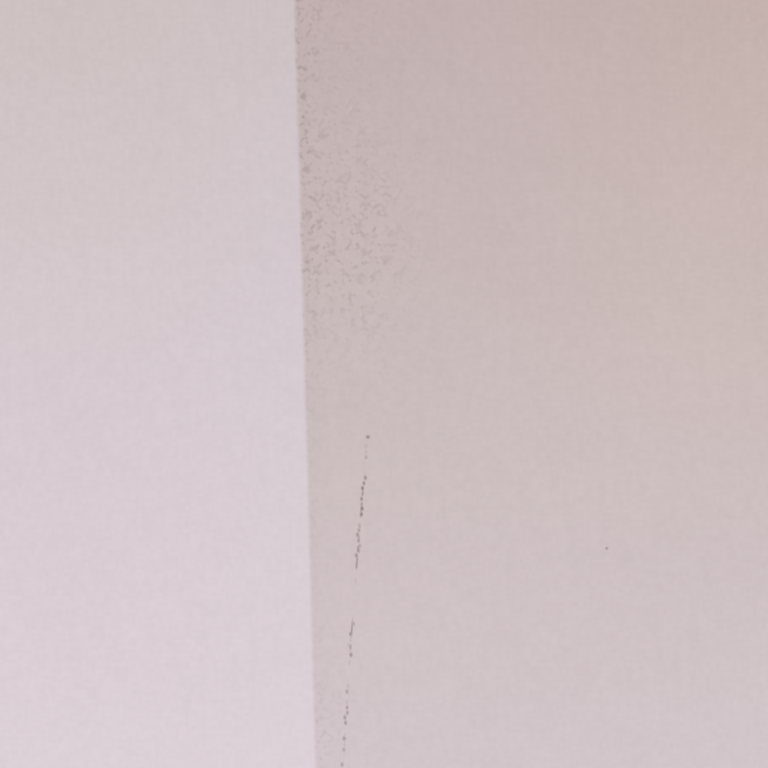
Give the GLSL for this texture, as a Shadertoy shader.

```glsl
// Two pale plaster walls meeting at a slightly leaning vertical corner.
// Each wall is a soft vertical gradient with woven grain; the shaded wall adds
// pitted speckle beside the corner, a dotted hairline crack and one small speck.

const vec3 LIT_TOP    = vec3(0.803, 0.755, 0.757);
const vec3 LIT_MID    = vec3(0.840, 0.795, 0.815);
const vec3 LIT_LOW    = vec3(0.868, 0.820, 0.848);
const vec3 SHADE_TOP  = vec3(0.762, 0.694, 0.692);
const vec3 SHADE_MID  = vec3(0.794, 0.740, 0.739);
const vec3 SHADE_LOW  = vec3(0.826, 0.774, 0.792);
const vec3 WARM_TINT  = vec3(0.010, 0.004, -0.008);
const vec3 CRACK_TONE = vec3(0.50, 0.43, 0.44);

const float CORNER_LOW = 0.411;    // corner position at the bottom edge
const float CORNER_TOP = 0.384;    // corner position at the top edge
const float CORNER_SOFT = 0.0032;
const float CRACK_TIP = 0.431;     // height of the crack's upper end
const float DOT_PITCH = 0.0068;
const float DOT_SOFT = 0.0011;
const vec2  SPECK_POS = vec2(0.790, 0.286);
const vec2  PATCH_POS = vec2(0.465, 0.67);
const float WEAVE_SCALE = 230.0;
const float WEAVE_GAIN = 0.011;
const float MOTTLE_GAIN = 0.008;
const float PIT_SCALE = 250.0;
const float PIT_GAIN = 0.085;

float hash(vec2 p) {
    return fract(sin(dot(p, vec2(127.1, 311.7))) * 43758.5453);
}

float valueNoise(vec2 p) {
    vec2 cell = floor(p), f = fract(p);
    f = f * f * (3.0 - 2.0 * f);
    return mix(mix(hash(cell), hash(cell + vec2(1, 0)), f.x),
               mix(hash(cell + vec2(0, 1)), hash(cell + vec2(1, 1)), f.x), f.y);
}

// Smooth blend through three colours from bottom to top
vec3 wallGradient(vec3 low, vec3 mid, vec3 top, float y) {
    vec3 lower = mix(low, mid, clamp(y * 2.0, 0.0, 1.0));
    vec3 upper = mix(mid, top, clamp(y * 2.0 - 1.0, 0.0, 1.0));
    return mix(lower, upper, smoothstep(0.35, 0.65, y));
}

// Threads stretched along both axes, centred on zero
float weave(vec2 p) {
    float across = valueNoise(p * WEAVE_SCALE * vec2(0.5, 1.0));
    float along = valueNoise(p * WEAVE_SCALE * vec2(1.0, 0.45) + 37.0);
    return across + along - 1.0;
}

float mottle(vec2 p) {
    return 0.6 * valueNoise(p * 11.0 + 3.0) + 0.4 * valueNoise(p * 29.0) - 0.5;
}

float softDot(vec2 offset, float radius, float aa) {
    float soft = DOT_SOFT + aa;
    return 1.0 - smoothstep(radius - soft, radius + soft, length(offset));
}

float band(float y, float low, float high, float soft) {
    return smoothstep(low - soft, low + soft, y)
         * (1.0 - smoothstep(high - soft, high + soft, y));
}

float crackX(float y) {
    return 0.447 + 0.052 * y + 0.052 * y * y;
}

// Scattered dots of uneven strength joined by a faint broken thread
float crack(vec2 p, float aa) {
    float ink = 0.0;
    float row = floor(p.y / DOT_PITCH);
    for (int i = -1; i <= 1; i++) {
        float id = row + float(i);
        float rnd = hash(vec2(id, 5.0));
        float y = (id + 0.3 + 0.4 * rnd) * DOT_PITCH;
        float strength = 0.45 * band(y, 0.0, 0.105, 0.01) + 0.55 * band(y, 0.14, 0.19, 0.01)
                       + 0.5 * band(y, 0.25, 0.415, 0.01) + 0.25 * band(y, 0.32, 0.38, 0.01);
        strength *= smoothstep(0.15, 0.75, rnd);
        vec2 center = vec2(crackX(y) + 0.004 * (hash(vec2(id, 9.0)) - 0.5), y);
        vec2 offset = (p - center) * vec2(1.0, 0.7);
        ink = max(ink, strength * softDot(offset, 0.0013 + 0.0006 * rnd, aa));
    }
    float thread = 1.0 - smoothstep(0.0, 0.0018 + aa, abs(p.x - crackX(p.y)));
    float broken = smoothstep(0.25, 0.75, valueNoise(vec2(p.y * 140.0, 2.0)));
    float reach = band(p.y, 0.14, 0.19, 0.012) + band(p.y, 0.25, 0.375, 0.015)
                + 0.3 * band(p.y, 0.02, 0.10, 0.02);
    ink = max(ink, 0.45 * thread * broken * reach);
    vec2 tip = vec2(crackX(CRACK_TIP), CRACK_TIP);
    return max(ink, 0.6 * softDot(p - tip, 0.0021, aa));
}

// Fine pits gather along the corner and in a loose patch on the upper wall
float pits(vec2 p, float fromCorner) {
    float seam = exp(-fromCorner * 90.0) * (0.3 + 0.35 * smoothstep(0.3, 0.65, p.y));
    float spread = exp(-fromCorner * 14.0) * smoothstep(0.42, 0.85, p.y);
    vec2 toPatch = (p - PATCH_POS) * vec2(14.0, 8.0);
    float patchy = exp(-dot(toPatch, toPatch));
    float foot = 0.35 * exp(-fromCorner * 18.0) * (1.0 - smoothstep(0.03, 0.2, p.y));
    vec2 turned = mat2(0.82, 0.57, -0.57, 0.82) * p;
    float grain = 0.6 * valueNoise(turned * PIT_SCALE + 11.0)
                + 0.4 * valueNoise(turned.yx * PIT_SCALE * 0.6 + 53.0);
    return smoothstep(0.45, 0.95, grain) * (seam + 0.6 * spread + 0.6 * patchy + foot);
}

void mainImage(out vec4 fragColor, in vec2 fragCoord) {
    vec2 p = fragCoord / iResolution.xy;
    float aa = 0.5 / iResolution.y;
    float fromCorner = p.x - mix(CORNER_LOW, CORNER_TOP, p.y);

    // Wall tones
    vec3 lit = wallGradient(LIT_LOW, LIT_MID, LIT_TOP, p.y);
    lit += 0.010 * smoothstep(-0.25, 0.0, fromCorner) * vec3(0.0, 0.3, 1.0) * p.y;
    vec3 shade = wallGradient(SHADE_LOW, SHADE_MID, SHADE_TOP, p.y);
    shade += WARM_TINT * smoothstep(0.55, 1.0, p.x) * smoothstep(0.2, 0.8, p.y);

    // Marks on the shaded wall
    shade -= PIT_GAIN * pits(p, max(fromCorner, 0.0));
    shade -= 0.010 * exp(-max(fromCorner, 0.0) * 100.0);
    shade = mix(shade, CRACK_TONE, crack(p, aa));
    shade = mix(shade, CRACK_TONE, 0.45 * softDot(p - SPECK_POS, 0.0018, aa));

    // Corner and surface grain
    float soft = CORNER_SOFT + aa;
    vec3 color = mix(lit, shade, smoothstep(-soft, soft, fromCorner));
    color += WEAVE_GAIN * weave(p) + MOTTLE_GAIN * mottle(p);
    fragColor = vec4(color, 1.0);
}
```
